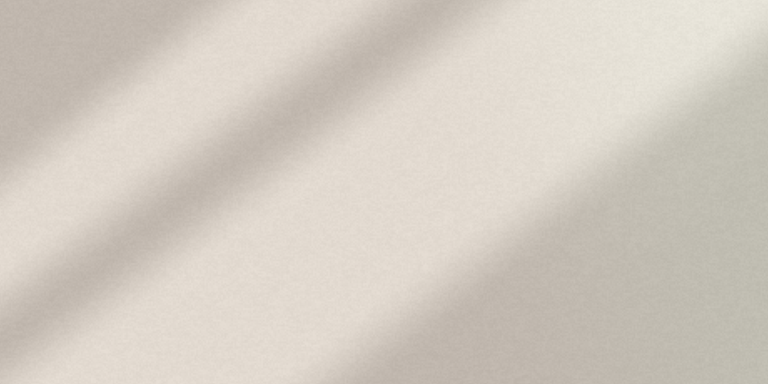
This background is drawn by a Shadertoy shader. Its source:

```glsl
// Soft diagonal bands of window light falling across warm, grainy paper.
// Each band edge is a blurred half-plane; layered value noise adds the
// paper tooth, and a gentle tint cools the colour toward the right.

const vec3 LIGHT_WARM  = vec3(0.886, 0.853, 0.815);
const vec3 LIGHT_COOL  = vec3(0.905, 0.892, 0.850);
const vec3 SHADOW_WARM = vec3(0.752, 0.716, 0.680);
const vec3 SHADOW_COOL = vec3(0.752, 0.742, 0.696);

float hash(vec2 cell) {
    vec3 q = fract(vec3(cell.xyx) * 0.1031);
    q += dot(q, q.yzx + 33.33);
    return fract((q.x + q.y) * q.z);
}

float valueNoise(vec2 p) {
    vec2 cell = floor(p);
    vec2 f = fract(p);
    f = f * f * (3.0 - 2.0 * f);
    float low  = mix(hash(cell), hash(cell + vec2(1.0, 0.0)), f.x);
    float high = mix(hash(cell + vec2(0.0, 1.0)), hash(cell + 1.0), f.x);
    return mix(low, high, f.y);
}

// Blurred half-plane: 1 below the line from a to b, 0 above it
float below(vec2 p, vec2 a, vec2 b, float blur) {
    vec2 along = normalize(b - a);
    float side = dot(p - a, vec2(along.y, -along.x));
    return smoothstep(-blur, blur, side);
}

// Light reaching the paper: two bright strips between three shadows
float lightAmount(vec2 p) {
    float upperStart = below(p, vec2(0.0, 0.52), vec2(0.59, 1.0), 0.080);
    float upperEnd   = below(p, vec2(0.0, 0.21), vec2(1.02, 1.0), 0.085);
    float lowerStart = below(p, vec2(0.03, 0.03), vec2(1.29, 1.0), 0.085);
    float lowerEnd   = below(p, vec2(0.84, 0.0), vec2(2.0, 0.91), 0.095);
    float upperStrip = upperStart * (1.0 - upperEnd);
    float lowerStrip = lowerStart * (1.0 - lowerEnd);
    return clamp(upperStrip + lowerStrip, 0.0, 1.0);
}

// Fine speckle, short horizontal fibres and faint mottling, around zero
float paperGrain(vec2 p) {
    float speckle = valueNoise(p * 230.0) - 0.5;
    float fibre   = valueNoise(p * vec2(75.0, 170.0) + 17.0) - 0.5;
    float mottle  = valueNoise(p * 28.0 + 41.0) - 0.5;
    return 0.026 * speckle + 0.014 * fibre + 0.005 * mottle;
}

void mainImage(out vec4 fragColor, in vec2 fragCoord) {
    // Height spans 0..1, the width follows the aspect ratio
    vec2 p = fragCoord / iResolution.y;
    float across = fragCoord.x / iResolution.x;

    // Cooler tint toward the right, strongest near the upper corner
    float cool = smoothstep(0.55, 1.0, across + 0.12 * (p.y - 0.5));
    vec3 lit   = mix(LIGHT_WARM, LIGHT_COOL, cool);
    vec3 shade = mix(SHADOW_WARM, SHADOW_COOL, cool);

    // Faint reflected glow inside the right shadow
    float glow = below(p, vec2(1.20, 0.0), vec2(2.0, 0.64), 0.10);
    shade += 0.014 * (1.0 - glow) * cool;

    vec3 color = mix(shade, lit, lightAmount(p));
    color += paperGrain(p);
    fragColor = vec4(color, 1.0);
}
```
